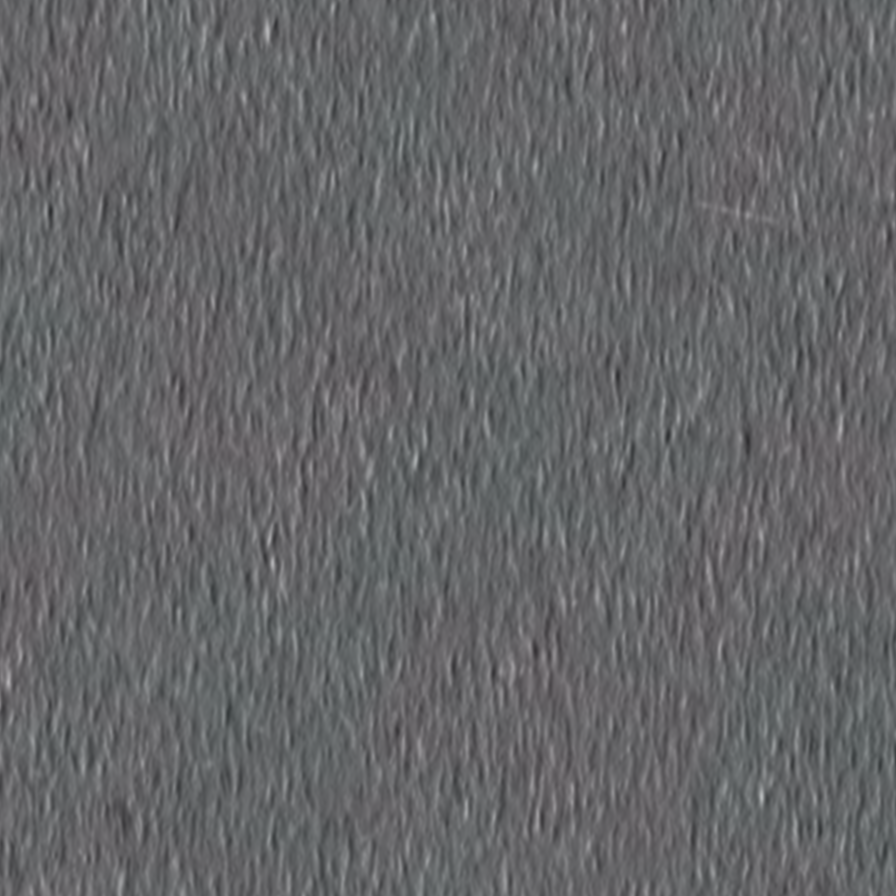
Reproduce this texture procedurally as a WebGL 1 fragment shader.

```glsl
precision highp float;
// Grey embossed surface with short, mostly upright grains lit from the left.
// Scattered cellular grains, each with a bright and a dark flank, are summed at
// two sizes; slow layered sines tint the base, and pale flecks mark the top.
uniform vec2 u_resolution;

const vec3 BASE_GREY = vec3(0.394, 0.397, 0.405);
const vec3 TINT_TEAL_MAUVE = vec3(-0.010, 0.006, 0.002);
const vec2 GRAIN_CELL = vec2(0.0105, 0.040);
const vec2 FINE_CELL = vec2(0.0075, 0.015);
const float GRAIN_CONTRAST = 0.098;
const float FINE_CONTRAST = 0.040;
const float GRAIN_WIDTH = 0.27;   // in cells
const float GRAIN_TILT = 0.15;    // largest slope away from upright
const float HIGHLIGHT_GAIN = 2.0;
const float MOTTLE_CONTRAST = 0.008;
const float FLECK_CELL = 0.055;
const float FLECK_CHANCE = 0.22;
const float FLECK_LIGHT = 0.13;
const vec2 SCRATCH_START = vec2(0.782, 0.772);
const vec2 SCRATCH_END = vec2(0.866, 0.753);
const float SCRATCH_WIDTH = 0.0032;
const float SCRATCH_LIGHT = 0.10;

vec4 hash4(vec3 p) {
  vec4 h = fract(p.xyzx * vec4(0.1031, 0.1030, 0.0973, 0.1099));
  h += dot(h, h.wzxy + 33.33);
  return fract((h.xxyz + h.yzzw) * h.zywx);
}

// Slow variation around zero
float mottle(vec2 p) {
  float a = sin(p.x * 9.0 + 2.0 * sin(p.y * 7.0 + 1.0));
  float b = sin(p.y * 13.0 - p.x * 6.0 + 1.7 * sin(p.x * 17.0));
  float c = sin(p.x * 31.0 + p.y * 23.0 + 2.0 * sin(p.y * 29.0 - p.x * 11.0));
  return 0.45 * a + 0.35 * b + 0.30 * c;
}

// Sum of scattered long grains: light on the left flank, dark on the right
float grainRelief(vec2 p, vec2 cell, float seed) {
  vec2 q = p / cell;
  vec2 id = floor(q);
  float slope = GRAIN_TILT * cell.y / cell.x;
  float sum = 0.0;
  for (int j = -1; j <= 1; j++) {
    for (int i = -1; i <= 1; i++) {
      vec2 neighbour = id + vec2(float(i), float(j));
      for (int k = 0; k < 4; k++) {
        vec3 key = vec3(neighbour + 7.0, seed + float(k) * 5.0);
        vec4 place = hash4(key);
        vec4 shape = hash4(key + 41.7);
        vec2 d = q - neighbour - place.xy;
        d.x += (place.z * 2.0 - 1.15) * slope * d.y;
        d /= vec2(GRAIN_WIDTH, mix(0.14, 0.32, shape.x));
        float strength = mix(0.2, 1.0, place.w);
        float flank = shape.y - 0.5 - d.x;
        sum += strength * flank * exp(-0.5 * dot(d, d));
      }
    }
  }
  return sum;
}

// Rare small pale specks
float flecks(vec2 p) {
  vec2 q = p / FLECK_CELL;
  vec2 id = floor(q);
  float light = 0.0;
  for (int j = -1; j <= 1; j++) {
    for (int i = -1; i <= 1; i++) {
      vec2 neighbour = id + vec2(float(i), float(j));
      vec4 place = hash4(vec3(neighbour + 11.0, 83.0));
      vec4 shape = hash4(vec3(neighbour + 11.0, 127.0));
      vec2 d = q - neighbour - place.xy;
      d.x += (shape.x - 0.5) * d.y;
      d /= vec2(0.055, mix(0.06, 0.14, shape.y));
      float present = step(place.z, FLECK_CHANCE);
      light += present * mix(0.4, 1.0, place.w) * exp(-0.5 * dot(d, d));
    }
  }
  return light;
}

// Soft scuff along a short segment
float scratch(vec2 p) {
  vec2 along = SCRATCH_END - SCRATCH_START;
  vec2 d = p - SCRATCH_START;
  float t = clamp(dot(d, along) / dot(along, along), 0.0, 1.0);
  float r = length(d - along * t) / SCRATCH_WIDTH;
  return exp(-0.5 * r * r) * (0.65 + 0.35 * sin(t * 23.0));
}

void main() {
  vec2 p = gl_FragCoord.xy / u_resolution.y;

  // Relief, a little stronger in some patches
  float patchiness = 1.0 + 0.18 * mottle(p * 1.6 + 3.0);
  float relief = GRAIN_CONTRAST * grainRelief(p, GRAIN_CELL, 3.0);
  relief += FINE_CONTRAST * grainRelief(p, FINE_CELL, 57.0);
  relief *= patchiness;
  relief += HIGHLIGHT_GAIN * relief * abs(relief) * step(0.0, relief);

  // Tone and faint colour drift
  float tone = relief + MOTTLE_CONTRAST * mottle(p * 1.3);
  tone += FLECK_LIGHT * flecks(p) + SCRATCH_LIGHT * scratch(p);
  vec3 colour = BASE_GREY + tone + TINT_TEAL_MAUVE * mottle(p + 5.3);
  gl_FragColor = vec4(clamp(colour, 0.0, 1.0), 1.0);
}
```
